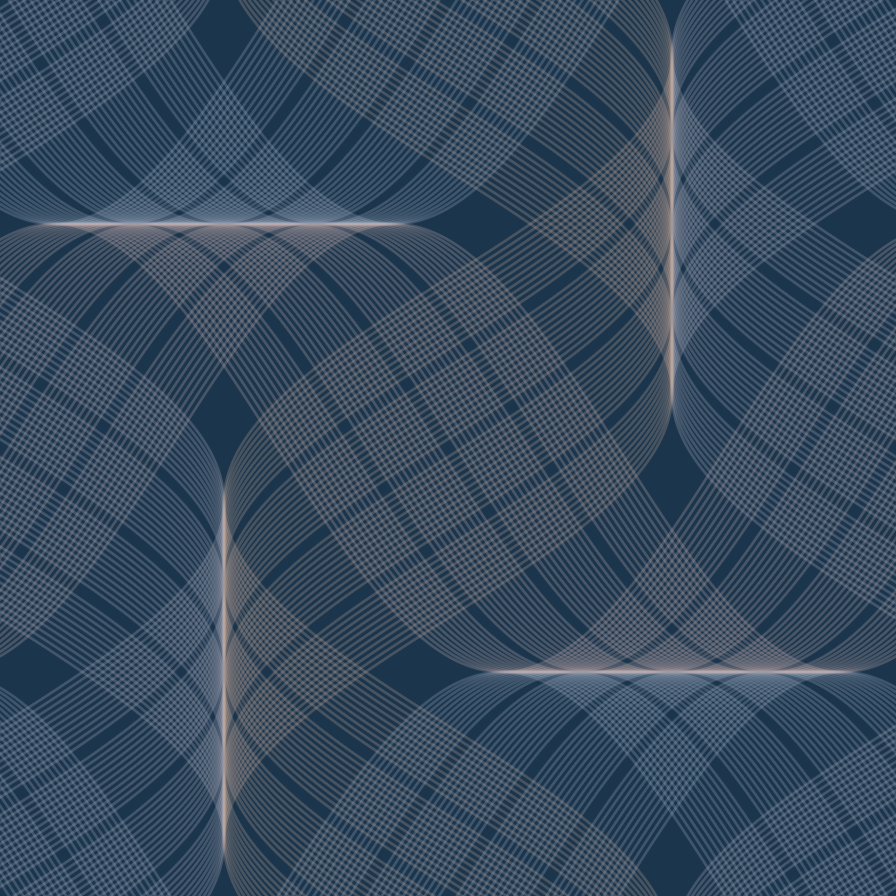
This pattern is drawn by a WebGL 1 fragment shader. Its source:

```glsl
precision highp float;
// Woven guilloche: four families of fine translucent sine threads, two running
// across and two running up. Each family is one wave shifted along its axis in
// spaced bands, so the crests pile up into bright straight seams.

uniform vec2 u_resolution;

const float TAU = 6.2831853;
const float AMPLITUDE = 0.25;
const float CREST = 0.25;          // position of the crest along the axis
const float BAND_PITCH = 0.1;
const float THREAD_PITCH = 0.008;
const float HALF_WIDTH = 0.0015;
const float OPACITY = 0.26;
const int BANDS = 4;
const int THREADS = 11;

// Coverage of one wave: p.x runs along the thread, p.y across it.
float thread(vec2 p, float shift, float middle, float swing, float pixel) {
  float phase = TAU * (p.x - CREST - shift);
  float offset = p.y - middle - swing * cos(phase);
  offset = fract(offset + 0.5) - 0.5;
  float slope = TAU * swing * sin(phase);
  float dist = abs(offset) / sqrt(1.0 + slope * slope);
  return clamp((HALF_WIDTH - dist) / pixel + 0.5, 0.0, 1.0);
}

// Lays every thread of one family over the base colour.
vec3 weave(vec3 base, vec3 tint, vec2 p, float middle, float swing, float pixel) {
  float clear = 1.0;
  for (int b = 0; b < BANDS; b++) {
    float bandShift = (float(b) - 0.5 * float(BANDS - 1)) * BAND_PITCH;
    for (int t = 0; t < THREADS; t++) {
      float shift = bandShift + (float(t) - 0.5 * float(THREADS - 1)) * THREAD_PITCH;
      clear *= 1.0 - OPACITY * thread(p, shift, middle, swing, pixel);
    }
  }
  return mix(tint, base, clear);
}

void main() {
  float side = min(u_resolution.x, u_resolution.y);
  vec2 uv = gl_FragCoord.xy / side;
  float pixel = 1.0 / side;

  vec3 navy = vec3(0.105, 0.208, 0.302);
  vec3 steel = vec3(0.66, 0.71, 0.79);
  vec3 lilac = vec3(0.71, 0.70, 0.76);
  vec3 rose = vec3(0.80, 0.70, 0.69);
  vec3 sand = vec3(0.80, 0.68, 0.61);

  // Cool families first, warm ones on top; swapped axes run upward.
  vec3 color = weave(navy, steel, uv, 0.0, -AMPLITUDE, pixel);
  color = weave(color, lilac, uv.yx, 0.0, AMPLITUDE, pixel);
  color = weave(color, rose, uv, 0.5, AMPLITUDE, pixel);
  color = weave(color, sand, uv.yx, 0.5, -AMPLITUDE, pixel);

  gl_FragColor = vec4(color, 1.0);
}
```
